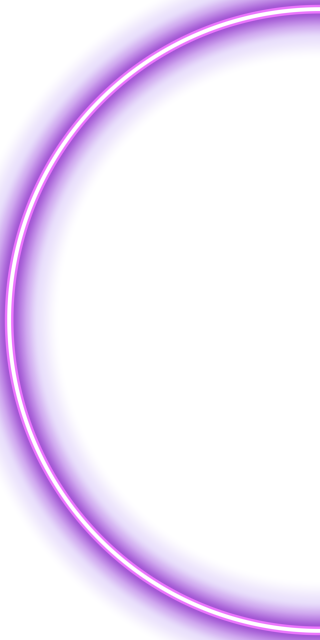
Give the GLSL for this background, as a WebGL 1 fragment shader.

```glsl
precision highp float;

uniform vec2 u_resolution;

// Lengths are fractions of the canvas height
#define RING_RADIUS 0.4857
#define CORE_HALF_WIDTH 0.0030
#define TUBE_HALF_WIDTH 0.0068
#define GLOW_REACH 0.080
#define WHITE vec3(1.0)
#define NEON_PINK vec3(0.92, 0.46, 0.99)
#define VIOLET vec3(0.62, 0.31, 0.82)
#define ORCHID vec3(0.80, 0.63, 0.93)
#define LAVENDER vec3(0.91, 0.87, 0.985)

// Halo colour at a given distance from the centre line of the tube
vec3 haloColor(float dist) {
    float t = dist / GLOW_REACH;
    vec3 color = mix(VIOLET, ORCHID, smoothstep(0.04, 0.36, t));
    color = mix(color, LAVENDER, smoothstep(0.26, 0.57, t));
    return mix(color, WHITE, smoothstep(0.48, 1.0, t));
}

// Antialiased coverage of a band around the centre line
float band(float dist, float halfWidth, float softness) {
    return 1.0 - smoothstep(halfWidth - softness, halfWidth + softness, dist);
}

void main() {
    vec2 position = gl_FragCoord.xy / u_resolution.y;
    vec2 center = vec2(u_resolution.x / u_resolution.y, 0.5);
    float dist = abs(length(position - center) - RING_RADIUS);
    float softness = max(0.0008, 0.75 / u_resolution.y);

    // Soft halo, then the pink tube, then its white core
    vec3 color = haloColor(dist);
    color = mix(color, NEON_PINK, band(dist, TUBE_HALF_WIDTH, softness));
    color = mix(color, WHITE, band(dist, CORE_HALF_WIDTH, softness));

    gl_FragColor = vec4(color, 1.0);
}
```
